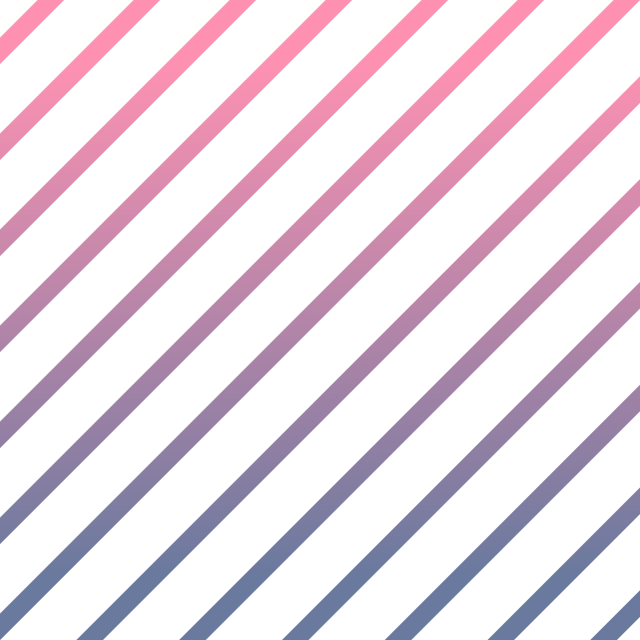
Give the GLSL for this pattern, as a WebGL 1 fragment shader.

```glsl
precision highp float;

uniform vec2 u_resolution;

// Vertical blend that stays flat near the top and bottom edges
vec3 stripeColor(float height, vec3 low, vec3 high) {
  return mix(low, high, clamp((height - 0.1) / 0.8, 0.0, 1.0));
}

// Distance to the nearest stripe centre; the pitch changes past the anchor stripe
float stripeDistance(float along, float anchor, float pitchBefore, float pitchAfter) {
  float offset = along - anchor;
  float pitch = offset < 0.0 ? pitchBefore : pitchAfter;
  return abs(fract(offset / pitch + 0.5) - 0.5) * pitch;
}

// Antialiased coverage of a band around a centre line
float bandMask(float dist, float halfWidth, float blur) {
  return 1.0 - smoothstep(halfWidth - blur, halfWidth + blur, dist);
}

void main() {
  vec2 uv = gl_FragCoord.xy / u_resolution;
  float pixel = 1.0 / min(u_resolution.x, u_resolution.y);

  // Diagonal coordinate: 0 at the top left, 2 at the bottom right
  float diagonal = uv.x + 1.0 - uv.y;
  float dist = stripeDistance(diagonal, 0.9795, 0.15, 0.1606);
  float mask = bandMask(dist, 0.0208, pixel);

  vec3 paper = vec3(1.0);
  vec3 slateBlue = vec3(0.415, 0.475, 0.62);
  vec3 pink = vec3(0.996, 0.57, 0.7);
  vec3 ink = stripeColor(uv.y, slateBlue, pink);

  gl_FragColor = vec4(mix(paper, ink, mask), 1.0);
}
```
